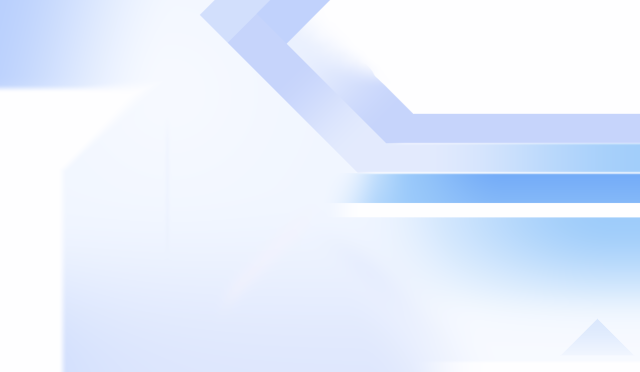
A Shadertoy shader for this background:

```glsl
#define WHITE    vec3(0.995, 0.995, 1.0)
#define MIST     vec3(0.945, 0.965, 1.0)
#define HAZE     vec3(0.86, 0.895, 0.99)
#define LAVENDER vec3(0.775, 0.83, 0.985)
#define PERI     vec3(0.72, 0.81, 0.99)
#define SKY      vec3(0.62, 0.80, 0.98)
#define AZURE    vec3(0.45, 0.67, 0.97)
#define PANEL_BLUR 0.016
#define WISP_AMOUNT 0.012

// Antialiased coverage: 1 where d > 0
float cover(float d) {
    return smoothstep(-0.75, 0.75, d * iResolution.y);
}

// Coverage of the horizontal band top < y < bottom
float band(float y, float top, float bottom) {
    return cover(y - top) * cover(bottom - y);
}

// Region right of a falling diagonal and above a level; positive inside
float elbow(vec2 p, float diagonal, float level) {
    return min((p.x - p.y - diagonal) * 0.7071, level - p.y);
}

// Layered sines for the ragged cloud
float wisps(vec2 p) {
    float sum = 0.0, gain = 0.5;
    for (int i = 0; i < 4; i++) {
        sum += gain * sin(p.x + 1.7 * sin(p.y)) * cos(p.y * 1.3);
        p = mat2(1.6, 1.2, -1.2, 1.6) * p + 1.3;
        gain *= 0.5;
    }
    return sum;
}

vec3 backdrop(vec2 p) {
    // Pale field, deepening toward the bottom
    vec3 col = mix(MIST, HAZE, 0.85 * smoothstep(0.5, 1.05, p.y));
    col = mix(col, WHITE, 0.4 * exp(-14.0 * dot(p - vec2(0.46, 0.25), p - vec2(0.46, 0.25))));
    col = mix(col, PERI, 0.3 * smoothstep(0.6, 1.0, p.y) * exp(-6.0 * abs(p.x - 0.17)));

    // Blue corner at the upper left
    float corner = 1.0 - smoothstep(-0.05, 0.48, p.x + 0.25 * p.y);
    col = mix(col, PERI, corner * (1.0 - smoothstep(0.2, 0.35, p.y)));

    // Faint crossing streaks
    float rising = exp(-pow((p.x + p.y - 1.41) * 28.0, 2.0));
    rising *= smoothstep(0.57, 0.65, p.x) * (1.0 - smoothstep(0.78, 0.88, p.x));
    col = mix(col, vec3(0.96, 0.95, 0.99), 0.45 * rising);
    float falling = exp(-pow((p.x - p.y - 0.27) * 18.0, 2.0));
    col = mix(col, HAZE, 0.45 * falling * smoothstep(0.6, 0.75, p.y));
    float upright = exp(-pow((p.x - 0.45) * 160.0, 2.0));
    return mix(col, HAZE, 0.16 * upright * smoothstep(0.3, 0.4, p.y) * (1.0 - smoothstep(0.6, 0.72, p.y)));
}

// White folded panel at the left
vec3 sidePanel(vec3 col, vec2 p) {
    float d = min(p.y - 0.242, max(0.165 - p.x, (0.622 - p.x - p.y) * 0.7071));
    float blur = PANEL_BLUR * (1.0 + smoothstep(0.2, 0.4, p.x));
    return mix(col, WHITE, smoothstep(-blur, 0.5 * blur, d));
}

// Blue bars and the glow beneath them
vec3 lowerBars(vec3 col, vec2 p) {
    float across = smoothstep(0.88, 1.65, p.x);
    float drop = (p.y - 0.584) / 0.416;
    vec3 glow = mix(mix(MIST, SKY, across), WHITE, smoothstep(0.0, 0.85, drop));
    glow = mix(glow, MIST, 0.55 * smoothstep(0.45, 0.8, drop));
    col = mix(col, glow, cover(drop * 0.416) * smoothstep(0.84, 1.2, p.x - 0.15 * drop));

    // Small peak and pale floor
    float peak = min(p.y - 0.857 - abs(p.x - 1.606), 0.955 - p.y);
    col = mix(col, mix(HAZE, SKY, 0.25), 0.6 * cover(peak) * (1.0 - smoothstep(0.86, 1.0, p.y)));
    col = mix(col, WHITE, smoothstep(0.967, 0.978, p.y) * smoothstep(1.1, 1.32, p.x));

    // Saturated bar, then the white gap
    float slope = (p.y - 0.465) / 0.081;
    vec3 blue = mix(mix(MIST, SKY, smoothstep(0.88, 1.12, p.x)), AZURE, smoothstep(1.03, 1.36, p.x));
    blue = mix(blue, SKY, 0.4 * slope);
    col = mix(col, blue, band(p.y, 0.465, 0.546) * smoothstep(0.86, 1.02, p.x));
    return mix(col, WHITE, band(p.y, 0.546, 0.584) * smoothstep(0.87, 0.97, p.x));
}

// Nested bent ribbons around the white upper right
vec3 ribbons(vec3 col, vec2 p) {
    float s = p.x + p.y;
    float outer = elbow(p, 0.497, 0.465);
    float middle = elbow(p, 0.653, 0.385);
    float inner = elbow(p, 0.805, 0.306);
    float firstArm = cover((s - 0.577) * 0.7071);
    float secondArm = cover((s - 0.727) * 0.7071);
    float opening = cover((s - 0.888) * 0.7071);

    // Outer ribbon turns from lavender to sky
    vec3 tint = mix(LAVENDER, mix(HAZE, MIST, 0.35), smoothstep(0.95, 1.36, s));
    tint = mix(tint, SKY, 0.95 * smoothstep(1.1, 1.75, p.x));
    tint = mix(mix(HAZE, PERI, 0.25), tint, secondArm);
    col = mix(col, tint, cover(outer) * firstArm);

    // Inner ribbon clears toward the top
    vec3 veil = mix(mix(MIST, HAZE, 0.3), LAVENDER, smoothstep(0.92, 1.38, s));
    vec3 arm = mix(LAVENDER, PERI, 0.3);
    col = mix(col, mix(arm, veil, opening), cover(middle) * secondArm);

    // Bright rims on the level edges
    float rim = exp(-pow((p.y - 0.465) * 320.0, 2.0)) * smoothstep(0.93, 1.02, p.x);
    rim += 0.55 * exp(-pow((p.y - 0.386) * 360.0, 2.0)) * smoothstep(1.03, 1.1, p.x);
    col = mix(col, WHITE, 0.75 * min(rim, 1.0));

    // White opening: cloudy above, crisp below
    float cloud = 1.0 - smoothstep(0.16, 0.24, p.y);
    float shape = inner + cloud * WISP_AMOUNT * wisps(p * 26.0);
    float soft = smoothstep(-0.09, 0.03, shape);
    return mix(col, WHITE, mix(cover(shape), soft, cloud) * opening);
}

void mainImage(out vec4 fragColor, in vec2 fragCoord) {
    // Height is one unit; y runs down from the top edge
    vec2 p = vec2(fragCoord.x, iResolution.y - fragCoord.y) / iResolution.y;
    vec3 col = backdrop(p);
    col = sidePanel(col, p);
    col = lowerBars(col, p);
    col = ribbons(col, p);
    fragColor = vec4(col, 1.0);
}
```
